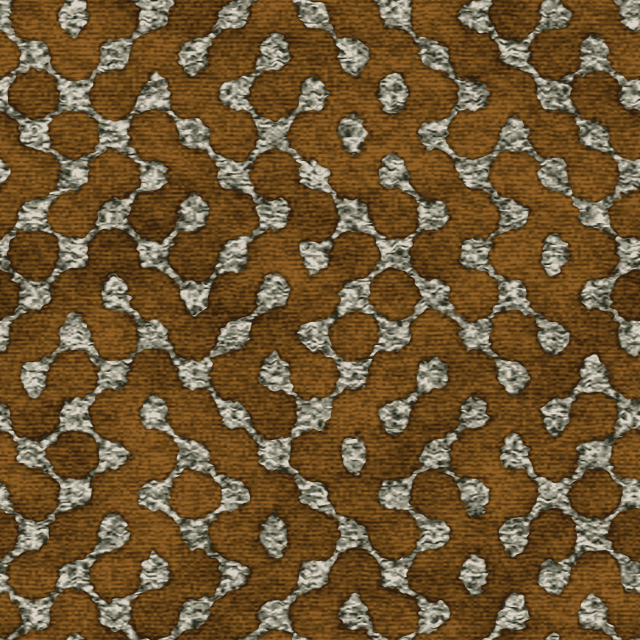
A WebGL 2 fragment shader for this texture:

```glsl
#version 300 es
precision highp float;
// Cut-pile carpet: brown ribbed blobs over a flecked cream ground.
// A 16 x 16 grid of square tiles has brown and cream corners in a checker;
// a random choice per tile joins either its brown or its cream corners.
uniform vec2 u_resolution;
out vec4 fragColor;

const float TILES = 16.0;
const float RIBS = 144.0;
const vec2 GRID_SHIFT = vec2(0.854, 0.625);
const float DISC_RADIUS = 0.635;
const float TAU = 6.2831853;

const vec3 PILE_DARK = vec3(0.27, 0.17, 0.06);
const vec3 PILE_MID = vec3(0.38, 0.25, 0.08);
const vec3 PILE_LIGHT = vec3(0.50, 0.33, 0.12);
const vec3 LOOP_DARK = vec3(0.31, 0.31, 0.25);
const vec3 LOOP_MID = vec3(0.53, 0.52, 0.45);
const vec3 LOOP_LIGHT = vec3(0.73, 0.71, 0.65);

float hash(vec2 p, float seed) {
    return fract(sin(dot(p, vec2(12.9898, 78.233)) + seed * 3.17) * 43758.5453);
}

// Value noise with a whole number of cells, wrapping at the canvas edges.
float noise(vec2 uv, vec2 cells, float seed) {
    vec2 p = uv * cells;
    vec2 i = floor(p);
    vec2 f = fract(p);
    f = f * f * (3.0 - 2.0 * f);
    vec2 a = mod(i, cells);
    vec2 b = mod(i + 1.0, cells);
    float low = mix(hash(a, seed), hash(vec2(b.x, a.y), seed), f.x);
    float high = mix(hash(vec2(a.x, b.y), seed), hash(b, seed), f.x);
    return mix(low, high, f.y);
}

// Noise centred on zero.
float vary(vec2 uv, vec2 cells, float seed) {
    return noise(uv, cells, seed) - 0.5;
}

// True where the cream corners of a tile are joined by a channel.
bool isOpen(vec2 tile) {
    return hash(mod(tile, TILES), 5.0) < 0.52;
}

// Rounded cream end; larger height and lower power give a pointed tip.
float creamEnd(vec2 p, float height, float power) {
    float width = 1.0 - DISC_RADIUS;
    vec2 s = pow(abs(p) / vec2(width, height) + 0.0001, vec2(power));
    return width * (1.0 - pow(s.x + s.y, 1.0 / power));
}

// Signed depth in tile units: positive in cream, negative in brown.
float creamDepth(vec2 q) {
    vec2 tile = floor(q);
    vec2 p = fract(q);
    bool odd = mod(tile.x + tile.y, 2.0) > 0.5;
    if (odd) p.x = 1.0 - p.x;
    bool far = p.x + p.y > 1.0;
    if (far) p = 1.0 - p;
    // p now measures from the nearest cream corner
    if (isOpen(tile)) {
        float disc = min(length(p - vec2(1.0, 0.0)), length(p - vec2(0.0, 1.0)));
        return disc - DISC_RADIUS;
    }
    // two closed tiles side by side share a pointed tip
    float side = (odd != far) ? 1.0 : -1.0;
    bool pointed = !isOpen(tile + vec2(side, 0.0));
    return pointed ? creamEnd(p, 0.53, 1.55) : creamEnd(p, 1.0 - DISC_RADIUS, 2.0);
}

vec3 ramp(vec3 dark, vec3 middle, vec3 light, float tone) {
    float t = clamp(tone, -0.35, 1.3) * 2.0;
    return t < 1.0 ? mix(dark, middle, t) : mix(middle, light, t - 1.0);
}

// Ribbed pile with worn patches, streaks and fine grain.
vec3 pileColor(vec2 uv, float shadow) {
    float wear = 0.65 * vary(uv, vec2(9.0, 12.0), 1.0)
               + 0.45 * vary(uv, vec2(24.0, 60.0), 2.0);
    float wobble = 0.5 * vary(uv, vec2(48.0), 3.0);
    float rib = 0.27 * cos(TAU * (uv.y * RIBS + wobble));
    float grain = 1.0 * vary(uv, vec2(210.0, 288.0), 4.0);
    float tone = 0.62 + wear + rib + grain - 0.75 * shadow;
    return ramp(PILE_DARK, PILE_MID, PILE_LIGHT, tone);
}

// Cream yarn broken by short, slightly slanted dark flecks.
vec3 loopColor(vec2 uv, float shadow) {
    vec2 p = uv + vec2(0.0, 0.008 * vary(uv, vec2(90.0), 6.0));
    float flecks = 1.8 * vary(p, vec2(112.0, 270.0), 7.0);
    float fuzz = 0.9 * vary(uv, vec2(230.0, 320.0), 8.0);
    float tone = 0.66 + flecks + fuzz - 0.55 * shadow;
    return ramp(LOOP_DARK, LOOP_MID, LOOP_LIGHT, tone);
}

void main() {
    vec2 uv = gl_FragCoord.xy / u_resolution;

    // ragged outline, stepped from rib to rib
    vec2 ragged = vec2(vary(uv, vec2(70.0, RIBS), 9.0), vary(uv, vec2(100.0), 10.0));
    vec2 drift = vec2(vary(uv, vec2(32.0), 11.0), vary(uv, vec2(32.0), 12.0));
    vec2 q = uv * TILES - GRID_SHIFT + 0.13 * ragged + 0.10 * drift;
    float depth = creamDepth(q);

    // broken dark line where the pile stands above the ground
    float edge = (depth + 0.015) / 0.06;
    float shadow = exp(-edge * edge) * (0.4 + 0.9 * noise(uv, vec2(160.0), 13.0));

    float blur = max(0.025, TILES / min(u_resolution.x, u_resolution.y));
    float cream = smoothstep(-blur, blur, depth);
    vec3 color = mix(pileColor(uv, shadow), loopColor(uv, shadow), cream);
    fragColor = vec4(color, 1.0);
}
```
